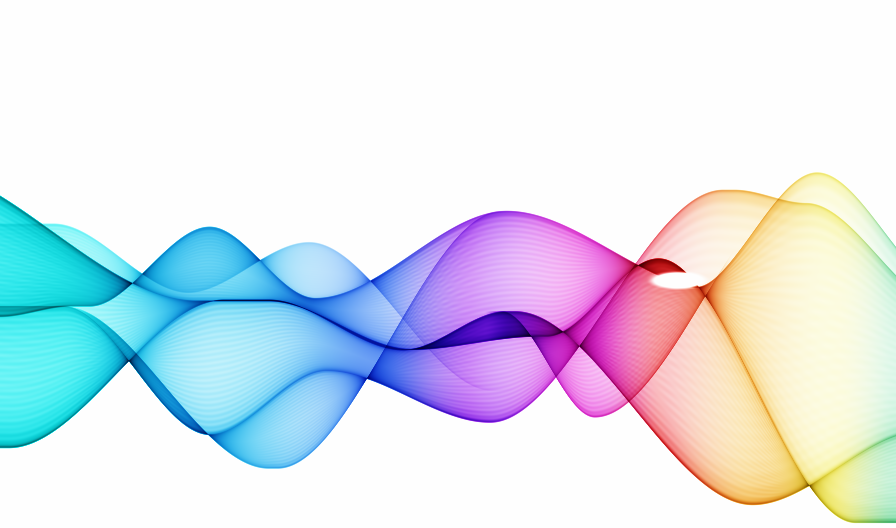
A Shadertoy shader for this background:

```glsl
// Height change h, eased between x = a and x = b
float ease(float x, float a, float b, float h) {
    return h * smoothstep(a, b, x);
}

// Strand curves, each a chain of eased rises and falls
float spineCurve(float x) {
    return 0.689 + ease(x, -0.1, 0.22, -0.259) + ease(x, 0.3, 0.46, -0.092)
         + ease(x, 0.46, 0.6, 0.025) + ease(x, 0.61, 0.735, 0.147)
         + ease(x, 0.735, 0.955, -0.5);
}

float crestCurve(float x) {
    return 0.4 + ease(x, 0.0, 0.08, 0.02) + ease(x, 0.1, 0.234, 0.15)
         + ease(x, 0.234, 0.352, -0.135) + ease(x, 0.352, 0.566, 0.165)
         + ease(x, 0.566, 0.8, -0.15) + ease(x, 0.77, 0.912, 0.223)
         + ease(x, 0.912, 1.06, -0.22);
}

float lowerCurve(float x) {
    return 0.152 + ease(x, 0.01, 0.25, 0.28) + ease(x, 0.3, 0.45, -0.095)
         + ease(x, 0.45, 0.565, 0.073) + ease(x, 0.575, 0.84, -0.366)
         + ease(x, 0.84, 1.03, 0.14);
}

float weaveCurve(float x) {
    return 0.42 + ease(x, 0.07, 0.234, -0.243) + ease(x, 0.234, 0.365, 0.121)
         + ease(x, 0.365, 0.547, -0.098) + ease(x, 0.547, 0.807, 0.44)
         + ease(x, 0.82, 0.9, -0.025) + ease(x, 0.9, 1.06, -0.2);
}

float bowlCurve(float x) {
    return 0.42 + ease(x, 0.07, 0.3, -0.307) + ease(x, 0.31, 0.56, 0.487)
         + ease(x, 0.566, 0.8, -0.15);
}

float paleCurve(float x) {
    return 0.576 + ease(x, 0.06, 0.21, -0.13) + ease(x, 0.21, 0.345, 0.095)
         + ease(x, 0.345, 0.55, -0.281);
}

float loopCurve(float x) {
    return 0.41 + ease(x, 0.56, 0.664, -0.2) + ease(x, 0.664, 0.912, 0.463)
         + ease(x, 0.912, 1.06, -0.22);
}

// Optical density of a sheer ribbon between two strands; it thickens where they pinch
float veil(float y, float a, float b, float rim) {
    float width = abs(a - b);
    float inside = min(y - min(a, b), max(a, b) - y);
    float pixel = 1.0 / iResolution.y;
    float depth = max(inside, 0.0);
    float fill = 0.022 / (width + 0.012);
    float edge = 0.55 * exp(-depth / 0.004) + 0.22 * exp(-depth / 0.035);
    float visible = smoothstep(2.0, 4.0, width * iResolution.y / 24.0);
    float threads = 1.0 + 0.14 * visible * sin(150.0 * (y - b) / (width + 0.001));
    return (fill + rim * edge) * threads * smoothstep(-pixel, pixel, inside);
}

// Spectrum running from cyan to green
vec3 inkColor(float x) {
    vec3 ink = mix(vec3(0.03, 0.87, 0.9), vec3(0.03, 0.5, 0.88), smoothstep(0.06, 0.22, x));
    ink = mix(ink, vec3(0.08, 0.25, 0.93), smoothstep(0.25, 0.43, x));
    ink = mix(ink, vec3(0.36, 0.05, 0.88), smoothstep(0.42, 0.53, x));
    ink = mix(ink, vec3(0.78, 0.05, 0.68), smoothstep(0.55, 0.65, x));
    ink = mix(ink, vec3(0.9, 0.13, 0.14), smoothstep(0.66, 0.74, x));
    ink = mix(ink, vec3(0.94, 0.5, 0.08), smoothstep(0.74, 0.84, x));
    ink = mix(ink, vec3(0.94, 0.88, 0.2), smoothstep(0.84, 0.93, x));
    return mix(ink, vec3(0.3, 0.8, 0.48), smoothstep(0.93, 1.0, x));
}

void mainImage(out vec4 fragColor, in vec2 fragCoord) {
    vec2 p = fragCoord / iResolution.xy;
    float spine = spineCurve(p.x);
    float crest = crestCurve(p.x);
    float lower = lowerCurve(p.x);
    float weave = weaveCurve(p.x);

    // Main ribbons
    float density = veil(p.y, spine, crest, 0.8)
                  + veil(p.y, spine, lower, 0.7)
                  + veil(p.y, lower, weave, 0.8);

    // Partial ribbons that fade along their length
    density += veil(p.y, weave, bowlCurve(p.x), 0.55)
             * smoothstep(0.07, 0.16, p.x) * (1.0 - smoothstep(0.5, 0.6, p.x));
    density += 0.5 * veil(p.y, paleCurve(p.x), crest, 0.3)
             * (1.0 - smoothstep(0.48, 0.58, p.x));
    density += veil(p.y, loopCurve(p.x), spine, 0.8)
             * smoothstep(0.54, 0.57, p.x) * (1.0 - smoothstep(0.76, 0.82, p.x));

    // Denser left end and a clear eyelet on the right
    density *= 1.0 + 0.9 * (1.0 - smoothstep(0.0, 0.2, p.x));
    density *= smoothstep(0.8, 1.15, length((p - vec2(0.757, 0.469)) / vec2(0.032, 0.017)));

    // Light filtered by the ink, with dark overlaps
    vec3 color = vec3(0.995, 0.997, 0.997) * pow(inkColor(p.x), vec3(density));
    color *= exp(-0.14 * density * density);
    fragColor = vec4(color, 1.0);
}
```
